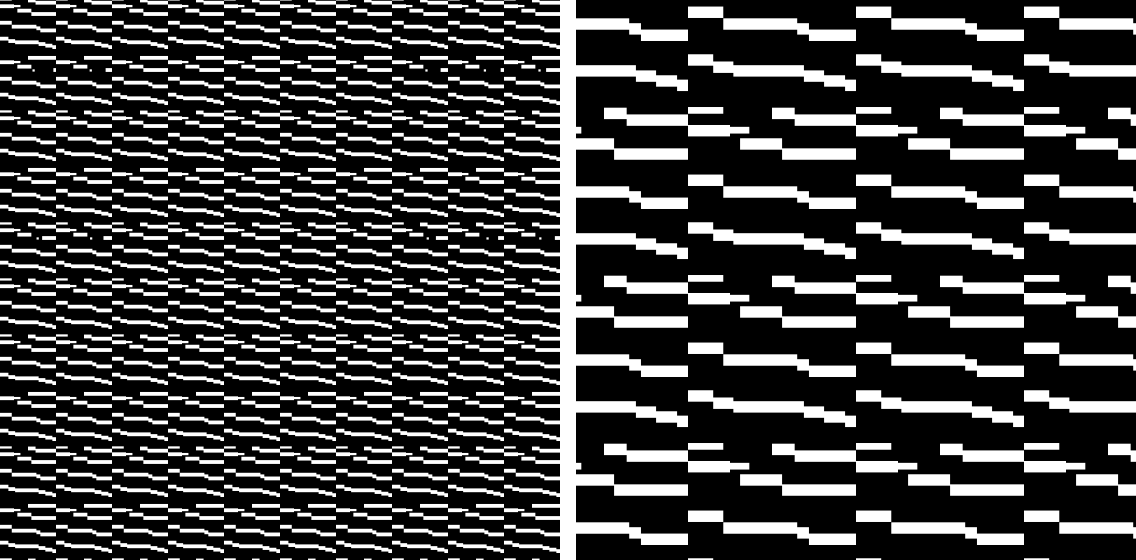
Left, the full canvas; right, a detail of the centre.
Give the GLSL for this pattern, as a Shadertoy shader.

```glsl
// Draws white stepped dashes on black in a ten by ten tiling, with a few worn bars.

const float REPEATS = 10.0;
const float ROW_SHIFT = 1.0 / 3.0;   // vertical phase, in cells
const float HALF_LINE = 0.034;       // half thickness of a full bar, in cells
const float HALF_THIN = 0.020;       // half thickness of a thin dash
const float WEAR_CENTER = 9.0;       // column around which wear gathers
const float WEAR_REACH = 2.5;        // columns affected on either side
const vec3 GROUND = vec3(0.0);
const vec3 INK = vec3(1.0);

float hash(vec2 p) {
    return fract(sin(dot(p, vec2(41.3, 289.1))) * 4375.85);
}

// Offset to the nearest periodic copy.
vec2 wrapOffset(vec2 d) {
    return d - floor(d + 0.5);
}

// Smoothed coverage of a horizontal bar from x0 to x1 at height y.
float bar(vec2 p, float x0, float x1, float y, float halfLine, vec2 pixel) {
    vec2 d = abs(wrapOffset(p - vec2(0.5 * (x0 + x1), y)));
    vec2 edge = vec2(0.5 * (x1 - x0), halfLine) - d;
    vec2 cover = clamp(edge / pixel + 0.5, 0.0, 1.0);
    return cover.x * cover.y;
}

// Four adjoining bars that step downwards.
float stair(vec2 p, vec4 starts, float end, vec4 heights, vec2 pixel) {
    float sum = 0.0;
    for (int i = 0; i < 4; i++) {
        float stop = i < 3 ? starts[min(i + 1, 3)] : end;
        sum += bar(p, starts[i], stop, heights[i], HALF_LINE, pixel);
    }
    return sum;
}

// Two strands of small steps.
float longStrands(vec2 p, vec2 pixel) {
    float ink = stair(p, vec4(0.0, 0.21, 0.65, 0.72), 1.0,
                      vec4(0.073, 0.143, 0.172, 0.210), pixel);
    ink += stair(p, vec4(0.0, 0.15, 0.27, 0.69), 0.81,
                 vec4(0.357, 0.400, 0.422, 0.453), pixel);
    ink += bar(p, 0.81, 0.935, 0.482, HALF_LINE, pixel);
    return ink + bar(p, 0.935, 1.0, 0.508, HALF_LINE, pixel);
}

// Broken upper strand; some rows carry a single flat bar.
float brokenStrand(vec2 p, bool flatRow, vec2 pixel) {
    if (flatRow) return bar(p, 0.5, 1.0, 0.700, HALF_LINE, pixel);
    return bar(p, 0.0, 0.21, 0.657, HALF_THIN, pixel)
         + bar(p, 0.50, 0.635, 0.675, HALF_LINE, pixel)
         + bar(p, 0.635, 1.0, 0.715, HALF_LINE, pixel);
}

// Lower strand whose last bar can wear down to a speck and a stub.
float lowerStrand(vec2 p, vec2 cell, bool worn, vec2 pixel) {
    float ink = bar(p, 0.0, 0.25, 0.778, HALF_LINE, pixel)
              + bar(p, 0.25, 0.365, 0.775, HALF_THIN, pixel)
              + bar(p, 0.31, 0.56, 0.857, HALF_LINE, pixel);
    if (!worn) return ink + bar(p, 0.56, 1.0, 0.917, HALF_LINE, pixel);
    float speck = mix(0.58, 0.70, hash(cell));
    float stub = mix(0.75, 1.0, hash(cell + 17.0));
    return ink + bar(p, speck, speck + 0.04, 0.925, HALF_THIN, pixel)
               + bar(p, stub, 1.0, 0.917, HALF_LINE, pixel);
}

void mainImage(out vec4 fragColor, in vec2 fragCoord) {
    vec2 uv = fragCoord / iResolution.xy;
    vec2 pixel = REPEATS / iResolution.xy;

    // Cells count from the top left.
    vec2 grid = vec2(uv.x, 1.0 - uv.y) * REPEATS - vec2(0.0, ROW_SHIFT);
    vec2 cell = mod(floor(grid), REPEATS);
    vec2 p = fract(grid);

    // Row variation and local wear.
    bool flatRow = mod(cell.y, 2.0) < 0.5 && abs(cell.y - 4.0) > 0.5;
    float wearDistance = abs(cell.x - WEAR_CENTER);
    wearDistance = min(wearDistance, REPEATS - wearDistance);
    bool wornRow = cell.y < 0.5 || abs(cell.y - 3.0) < 0.5;
    bool worn = wornRow && wearDistance < WEAR_REACH;

    float ink = longStrands(p, pixel)
              + brokenStrand(p, flatRow, pixel)
              + lowerStrand(p, cell, worn, pixel);
    fragColor = vec4(mix(GROUND, INK, clamp(ink, 0.0, 1.0)), 1.0);
}
```
